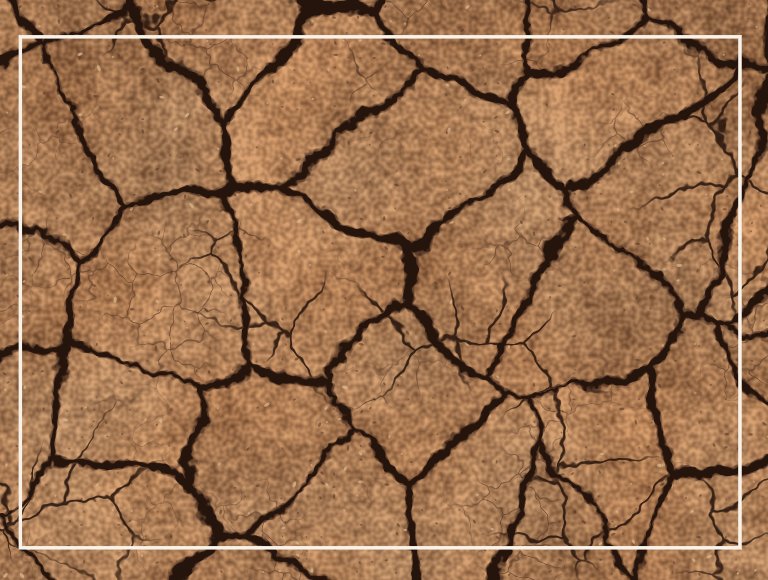
Reproduce this texture procedurally as a WebGL 1 fragment shader.

```glsl
precision highp float;
// Sun-baked clay split into plates, with a thin pale frame laid on top.
// Three warped Voronoi layers give main, branch and hairline cracks;
// gradient noise colours the soil and jittered grids scatter grit on it.

uniform vec2 u_resolution;

const vec3 SOIL_DARK = vec3(0.565, 0.395, 0.263);
const vec3 SOIL_LIGHT = vec3(0.765, 0.565, 0.395);
const vec3 CRACK_WALL = vec3(0.34, 0.22, 0.15);
const vec3 CRACK_DEEP = vec3(0.135, 0.07, 0.042);
const vec3 GRIT_PALE = vec3(0.86, 0.72, 0.55);
const vec3 FRAME_COLOR = vec3(0.975, 0.95, 0.915);

vec2 hash2(vec2 p) {
  vec3 q = fract(p.xyx * vec3(0.1031, 0.1030, 0.0973));
  q += dot(q, q.yzx + 33.33);
  return fract((q.xx + q.yz) * q.zy);
}

float corner(vec2 cell, vec2 offset) {
  float angle = 6.2832 * hash2(cell).x;
  return dot(vec2(cos(angle), sin(angle)), offset);
}

// Gradient noise, roughly -0.7 to 0.7
float gnoise(vec2 p) {
  p += 100.0;
  vec2 i = floor(p), f = fract(p);
  vec2 u = f * f * f * (f * (f * 6.0 - 15.0) + 10.0);
  vec2 e = vec2(1.0, 0.0);
  return mix(mix(corner(i, f), corner(i + e, f - e), u.x),
             mix(corner(i + e.yx, f - e.yx), corner(i + e.xx, f - e.xx), u.x), u.y);
}

vec2 wobble(vec2 p, float freq, float amount) {
  return amount * vec2(gnoise(p * freq), gnoise(p * freq + 37.7));
}

vec2 seedPoint(vec2 cell, float jitter) {
  return 0.5 + jitter * (hash2(cell + 71.0) - 0.5);
}

// x: distance to the nearest plate edge, y: random value of the plate
vec2 plates(vec2 p, float scale, float jitter) {
  p *= scale;
  vec2 base = floor(p), f = fract(p), nearCell = vec2(0.0), nearVec = vec2(0.0);
  float best = 9.0;
  for (int y = -1; y <= 1; y++)
    for (int x = -1; x <= 1; x++) {
      vec2 g = vec2(float(x), float(y));
      vec2 r = g + seedPoint(base + g, jitter) - f;
      if (dot(r, r) < best) { best = dot(r, r); nearVec = r; nearCell = g; }
    }
  float edge = 9.0;
  for (int y = -2; y <= 2; y++)
    for (int x = -2; x <= 2; x++) {
      vec2 g = nearCell + vec2(float(x), float(y));
      vec2 r = g + seedPoint(base + g, jitter) - f;
      vec2 gap = r - nearVec;
      if (dot(gap, gap) > 0.0001) edge = min(edge, dot(0.5 * (nearVec + r), normalize(gap)));
    }
  return vec2(edge / scale, hash2(base + nearCell + 13.0).x);
}

float stroke(float d, float halfWidth, float blur) {
  return 1.0 - smoothstep(halfWidth - blur, halfWidth + blur, d);
}

// Scattered, randomly turned oval grains; density is the share of filled cells
float grit(vec2 p, float scale, float density, float px) {
  vec2 cell = floor(p * scale);
  vec2 place = hash2(cell + scale), shape = hash2(cell + scale + 51.0);
  vec2 q = fract(p * scale) - mix(vec2(0.3), vec2(0.7), place);
  float a = 6.2832 * shape.x;
  q = mat2(cos(a), sin(a), -sin(a), cos(a)) * q * vec2(1.0, 1.0 + shape.y);
  float radius = mix(0.06, 0.21, shape.y * shape.y);
  return step(fract(place.x * 17.0 + shape.x), density) * stroke(length(q), radius, px * scale);
}

float soilTone(vec2 p, float plateTone) {
  float tone = 0.6 + 0.28 * (plateTone - 0.5);
  tone += 0.55 * gnoise(p * 3.5) + 0.55 * gnoise(p * 13.0 + 5.0);
  tone += 0.75 * gnoise(p * 42.0 + 9.0) + 1.1 * gnoise(p * 115.0 + 3.0);
  return tone;
}

void main() {
  float px = 1.0 / u_resolution.y;
  vec2 p = gl_FragCoord.xy * px;
  vec2 size = vec2(u_resolution.x * px, 1.0);

  // Crack layers: each finer one is tapered away by its own noise
  vec2 rough = wobble(p, 24.0, 0.014) + wobble(p, 75.0, 0.006);
  vec2 bent = p + wobble(p, 6.0, 0.045) + rough;
  vec2 plate = plates(bent + 3.0, 4.1, 0.88);
  float branchDist = plates(bent + wobble(p, 9.0, 0.03) + 7.3, 7.5, 0.9).x;
  float hairDist = plates(p + 1.4 * rough + wobble(p, 12.0, 0.03) + 11.0, 17.0, 0.95).x;
  float mainWidth = 0.0058 * (1.0 + 1.1 * gnoise(p * 4.5 + 21.0) + 0.5 * gnoise(p * 28.0));
  float branch = smoothstep(0.0, 0.3, gnoise(p * 3.6 + 43.0));
  float hair = smoothstep(0.02, 0.35, gnoise(p * 5.0 + 64.0));

  // Soil, darker toward the corners, with dark pits and pale grit
  vec2 off = (p - 0.5 * size) / size;
  float tone = soilTone(p, plate.y) - 0.55 * dot(off, off);
  vec3 color = mix(SOIL_DARK, SOIL_LIGHT, clamp(tone, -0.6, 1.4));
  color *= 1.0 + vec3(0.04, -0.01, -0.06) * gnoise(p * 5.0 + 81.0);
  float litter = 0.08 + 0.14 * max(gnoise(p * 4.0 + 15.0), 0.0);
  color = mix(color, CRACK_WALL, 0.6 * grit(p, 46.0, 2.0 * litter, px));
  color = mix(color, GRIT_PALE, 0.75 * grit(p + 0.37, 38.0, litter, px));

  // Cracks from faint to deep, with crumbly brown walls
  float crumble = 0.003 * gnoise(p * 130.0 + 31.0);
  color = mix(color, CRACK_WALL, 0.7 * hair * stroke(hairDist, 0.0011, px));
  color = mix(color, CRACK_DEEP, 0.85 * branch * stroke(branchDist, 0.0006 + 0.0021 * branch, px));
  color = mix(color, CRACK_WALL, 0.85 * stroke(plate.x + crumble, mainWidth + 0.0022, 0.0026));
  color = mix(color, CRACK_DEEP, 0.96 * stroke(plate.x - crumble, mainWidth, max(px, 0.0016)));

  // Rectangular frame
  vec2 low = vec2(0.0265, 0.0555) * size, high = vec2(0.9635, 0.9365) * size;
  vec2 q = abs(p - 0.5 * (low + high)) - 0.5 * (high - low);
  color = mix(color, FRAME_COLOR, stroke(abs(max(q.x, q.y)), 0.003, 0.6 * px));
  gl_FragColor = vec4(color, 1.0);
}
```
